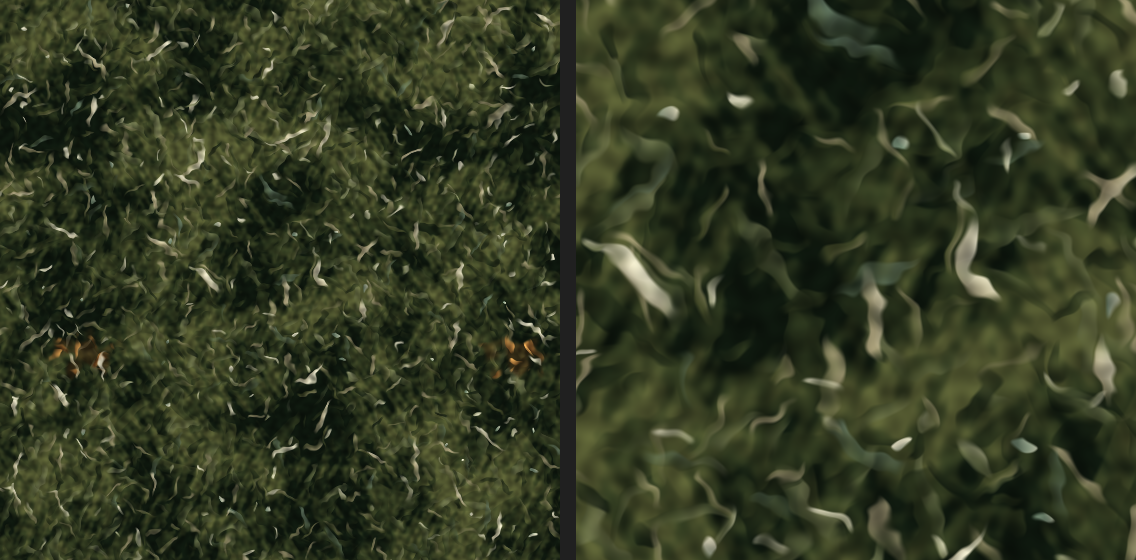
Left, the full canvas; right, a detail of the centre.
A WebGL 2 fragment shader for this texture:

```glsl
#version 300 es
precision highp float;

uniform vec2 u_resolution;
out vec4 fragColor;

const vec3 SHADOW = vec3(0.05, 0.085, 0.05);
const vec3 MOSS = vec3(0.17, 0.205, 0.11);
const vec3 OLIVE = vec3(0.31, 0.33, 0.18);
const vec3 SAGE = vec3(0.45, 0.47, 0.32);
const vec3 COOL = vec3(0.42, 0.50, 0.42);
const vec3 STRAW = vec3(0.61, 0.57, 0.44);
const vec3 PALE = vec3(0.88, 0.86, 0.76);
const vec3 RUST = vec3(0.32, 0.19, 0.08);
const vec3 AMBER = vec3(0.88, 0.64, 0.33);

vec4 hash4(vec2 p) {
  vec4 q = fract(p.xyxy * vec4(0.1031, 0.1030, 0.0973, 0.1099));
  q += dot(q, q.wzxy + 33.33);
  return fract((q.xxyz + q.yzzw) * q.zywx);
}

vec2 rotate(vec2 p, float angle) {
  float c = cos(angle), s = sin(angle);
  return vec2(c * p.x + s * p.y, c * p.y - s * p.x);
}

float cornerSlope(vec2 corner, vec2 offset) {
  float angle = 6.2832 * hash4(corner + 71.0).x;
  return dot(vec2(cos(angle), sin(angle)), offset);
}

float gradientNoise(vec2 p) {
  vec2 i = floor(p), f = p - i;
  vec2 u = f * f * f * (f * (f * 6.0 - 15.0) + 10.0);
  vec2 e = vec2(1.0, 0.0);
  float low = mix(cornerSlope(i, f), cornerSlope(i + e, f - e), u.x);
  float high = mix(cornerSlope(i + e.yx, f - e.yx), cornerSlope(i + 1.0, f - 1.0), u.x);
  return mix(low, high, u.y);
}

vec2 warp(vec2 p, float frequency, float amount) {
  vec2 q = p * frequency;
  return p + amount * vec2(gradientNoise(q + 13.0), gradientNoise(q + 57.0));
}

float streaks(vec2 p, float angle) {
  return gradientNoise(rotate(p, angle) * vec2(90.0, 16.0) + 40.0);
}

// Soft turf with patches, combed texture and fine grain
vec3 turf(vec2 p, float patchTone) {
  float comb = smoothstep(-0.15, 0.15, gradientNoise(p * 5.0 + 9.0));
  float tone = 0.43 + 1.15 * patchTone;
  tone += 0.6 * mix(streaks(p, 0.6), streaks(p, -0.45), comb);
  tone += 0.55 * gradientNoise(p * 34.0) + 0.3 * gradientNoise(p * 95.0 + 5.0);
  vec3 color = mix(SHADOW, MOSS, smoothstep(0.0, 0.5, tone));
  return mix(color, OLIVE, smoothstep(0.4, 0.95, tone));
}

// One bent, tapered blade per cell; halfSize is width and length in cells
vec3 paintBlades(vec3 color, vec2 p, float cells, vec2 halfSize, float bend,
                 float density, float opacity, vec3 low, vec3 high, float seed) {
  vec2 g = p * cells, home = floor(g);
  float edge = 0.0015 * cells;
  for (int y = -1; y <= 1; y++) {
    for (int x = -1; x <= 1; x++) {
      vec2 id = home + vec2(x, y);
      vec4 place = hash4(id + seed);
      vec4 look = hash4(id + seed + 137.0);
      float present = smoothstep(-0.04, 0.04, density - place.w);
      vec2 q = rotate(g - id - 0.15 - 0.7 * place.xy, (place.z - 0.5) * 2.7);
      vec2 size = halfSize * mix(vec2(0.6), vec2(1.2), look.xy);
      float along = q.y / size.y;
      q.x += (look.z - 0.5) * bend * size.y * along * along;
      float taper = sqrt(max(1.0 - along * along, 0.0));
      float cover = smoothstep(edge, -edge, abs(q.x) - size.x * taper);
      cover *= smoothstep(1.0, 0.5, abs(along));
      float light = clamp(look.w + 0.3 * q.x / size.x + 0.35 * along, 0.0, 1.0);
      color = mix(color, mix(low, high, light), cover * present * opacity);
    }
  }
  return color;
}

// Scattered flattened spots where dead leaves gather
float leafClumps(vec2 p, float cells, float density) {
  vec2 g = p * cells, id = floor(g);
  vec4 r = hash4(id + 23.0);
  vec2 q = (g - id - 0.3 - 0.4 * r.xy) * vec2(1.0, 1.6);
  float rim = length(q) + 0.25 * gradientNoise(p * 35.0);
  return smoothstep(0.23, 0.10, rim) * step(r.w, density);
}

void main() {
  vec2 p = gl_FragCoord.xy / u_resolution.y;
  float patchTone = 0.75 * gradientNoise(p * 4.5) + 0.75 * gradientNoise(p * 10.0 + 3.0);
  float lush = clamp(0.5 + 1.2 * patchTone, 0.1, 0.9);
  float wear = clamp(0.85 + 1.1 * gradientNoise(p * 55.0 + 29.0), 0.2, 1.0);
  vec3 color = turf(p, patchTone);
  vec2 bent = warp(p, 24.0, 0.012);
  vec2 ragged = warp(bent, 70.0, 0.007);

  // Broad blades and the gaps between them
  color = paintBlades(color, bent, 11.0, vec2(0.14, 0.85), 0.2, lush, 0.55 * wear, MOSS, OLIVE, 11.0);
  color = paintBlades(color, ragged, 18.0, vec2(0.17, 0.65), 0.3, 0.95 - lush, 0.8 * wear, SHADOW, MOSS, 31.0);
  color = paintBlades(color, ragged, 23.0, vec2(0.14, 0.75), 0.3, lush, 0.7 * wear, MOSS, SAGE, 53.0);
  color = paintBlades(color, ragged, 36.0, vec2(0.17, 0.65), 0.4, 0.45, 0.75 * wear, SHADOW, MOSS, 73.0);

  // Thin green and cool highlights
  color = paintBlades(color, ragged, 28.0, vec2(0.10, 0.65), 0.4, 0.42, 0.75 * wear, OLIVE, STRAW, 97.0);
  color = paintBlades(color, ragged, 17.0, vec2(0.09, 0.50), 0.3, 0.24, 0.65 * wear, MOSS, COOL, 113.0);

  // Dead leaves, straw and bright specks
  float clump = leafClumps(p, 4.0, 0.32);
  color = mix(color, RUST, 0.4 * clump);
  color = paintBlades(color, ragged, 38.0, vec2(0.18, 0.80), 0.4, 0.75, 0.9 * clump, RUST, AMBER, 151.0);
  color = paintBlades(color, ragged, 13.0, vec2(0.055, 0.48), 0.5, 0.36, 0.9 * wear, STRAW, PALE, 173.0);
  color = paintBlades(color, ragged, 30.0, vec2(0.09, 0.42), 0.6, 0.22, 0.8 * wear, SAGE, PALE, 197.0);
  color = paintBlades(color, ragged, 16.0, vec2(0.06, 0.09), 0.0, 0.14, 0.9, COOL, PALE, 211.0);

  color *= 1.0 + 0.5 * gradientNoise(p * 75.0 + 17.0);
  fragColor = vec4(color, 1.0);
}
```
